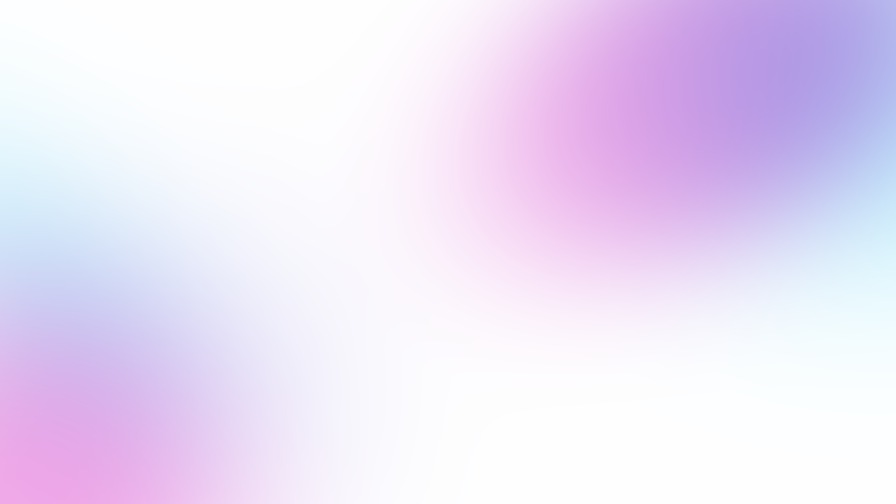
Write a Shadertoy shader that draws this background.

```glsl
const vec3 PAPER = vec3(0.998, 0.998, 0.999);

// Light absorbed by each dye at full strength
const vec3 PINK_DYE = vec3(0.05, 0.34, 0.09);
const vec3 CYAN_DYE = vec3(0.26, 0.05, 0.01);
const vec3 VEIL_DYE = vec3(0.016, 0.018, 0.004);

// Centres and radii in canvas heights, tilts in radians
const vec2 PINK_RIGHT_POS = vec2(1.417, 0.838);
const vec2 PINK_RIGHT_RADII = vec2(0.514, 0.329);
const float PINK_RIGHT_TILT = 0.52;
const vec2 CYAN_RIGHT_POS = vec2(1.736, 0.85);
const vec2 CYAN_RIGHT_RADII = vec2(0.475, 0.417);

const vec2 PINK_LEFT_POS = vec2(0.081, 0.039);
const vec2 PINK_LEFT_RADII = vec2(0.412);
const vec2 CYAN_LEFT_POS = vec2(0.093, 0.456);
const vec2 CYAN_LEFT_RADII = vec2(0.463, 0.243);
const float CYAN_LEFT_TILT = -0.644;

const vec2 VEIL_POS = vec2(0.58, 0.375);
const vec2 VEIL_RADII = vec2(0.30, 0.35);

// Soft tilted ellipse; a higher falloff gives a flatter core
float glow(vec2 p, vec2 centre, vec2 radii, float tilt, float falloff) {
    float c = cos(tilt), s = sin(tilt);
    vec2 d = p - centre;
    vec2 q = vec2(c * d.x + s * d.y, c * d.y - s * d.x) / radii;
    return exp(-pow(max(length(q), 1e-4), falloff));
}

void mainImage(out vec4 fragColor, in vec2 fragCoord) {
    vec2 p = fragCoord / iResolution.y;

    // Upper right cloud
    float pink = 1.05 * glow(p, PINK_RIGHT_POS, PINK_RIGHT_RADII, PINK_RIGHT_TILT, 3.0);
    float cyan = 1.03 * glow(p, CYAN_RIGHT_POS, CYAN_RIGHT_RADII, 0.0, 2.4);

    // Lower left cloud
    pink += glow(p, PINK_LEFT_POS, PINK_LEFT_RADII, 0.0, 2.4);
    cyan += 0.68 * glow(p, CYAN_LEFT_POS, CYAN_LEFT_RADII, CYAN_LEFT_TILT, 2.0);

    // Faint lavender haze between them
    float veil = glow(p, VEIL_POS, VEIL_RADII, 0.0, 2.0);

    vec3 color = PAPER - pink * PINK_DYE - cyan * CYAN_DYE - veil * VEIL_DYE;
    fragColor = vec4(clamp(color, 0.0, 1.0), 1.0);
}
```
